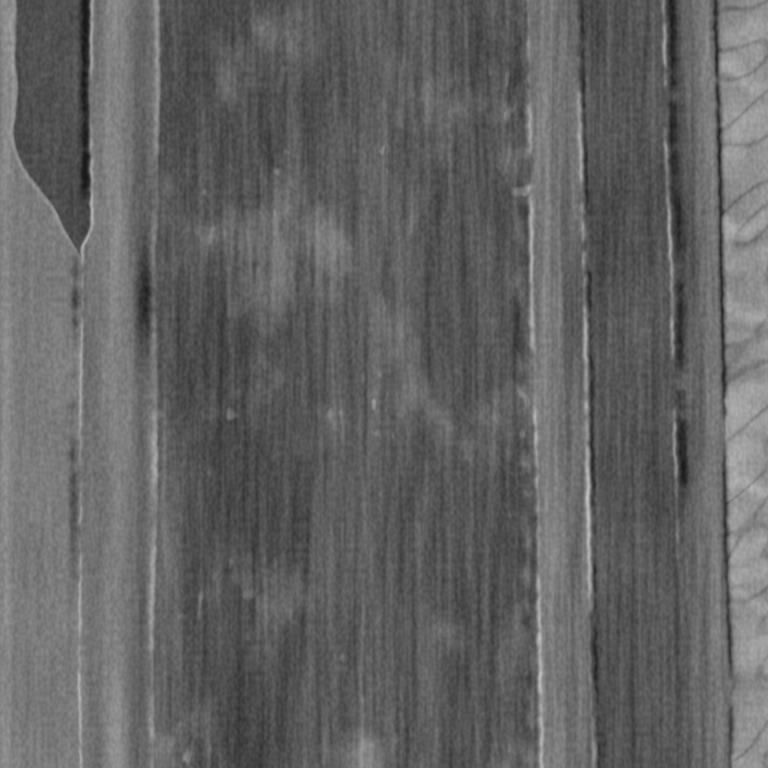
Reproduce this texture procedurally as a three.js fragment shader.

```glsl
// Weathered grey planks with raised battens, cracks and worn paint.
// Leaning, wobbling edges split the canvas into boards; stretched gradient
// noise adds fibres, blotches and chips, and thin profiles draw the seams.

varying vec2 vUv;

const float SOFT = 0.0022;          // edge smoothing
const float EDGE_WOBBLE = 0.005;    // slow drift of the seams
const float EDGE_RAG = 0.0018;      // fine splintering of the seams
const float FIBRE = 0.085;          // vertical grain contrast
const float SPECKLE = 0.06;         // fine surface contrast
const float BLOTCH = 0.13;          // broad worn areas
const float CHIP = 0.17;            // bright flaked spots

const float PALE_BOARD = 0.475;
const float DARK_STAIN = 0.305;
const float LEFT_BATTEN = 0.445;
const float MAIN_PLANK = 0.325;
const float MID_BATTEN = 0.42;
const float SIDE_PLANK = 0.325;
const float RIGHT_BATTEN = 0.385;
const float WRINKLED_STRIP = 0.59;

vec2 gradientAt(vec2 cell) {
  float angle = 6.2832 * fract(sin(dot(cell, vec2(127.1, 311.7))) * 43758.5);
  return vec2(cos(angle), sin(angle));
}

// Gradient noise, roughly -0.7 to 0.7
float noise(vec2 p) {
  vec2 i = floor(p), f = fract(p);
  vec2 u = f * f * f * (f * (f * 6.0 - 15.0) + 10.0);
  vec2 e = vec2(1.0, 0.0);
  float low = mix(dot(gradientAt(i), f), dot(gradientAt(i + e), f - e), u.x);
  float high = mix(dot(gradientAt(i + e.yx), f - e.yx),
                   dot(gradientAt(i + 1.0), f - 1.0), u.x);
  return mix(low, high, u.y);
}

float fbm(vec2 p) {
  float sum = 0.0, amp = 1.0;
  for (int k = 0; k < 4; k++) {
    sum += amp * noise(p);
    p = p * 2.03 + 17.3;
    amp *= 0.55;
  }
  return sum;
}

// Seam position at depth t below the top
float seam(float start, float lean, float t) {
  return start + lean * t + EDGE_WOBBLE * noise(vec2(t * 4.0, start * 57.0))
       + EDGE_RAG * noise(vec2(t * 70.0, start * 91.0));
}

float past(float edge, float x) { return smoothstep(edge - SOFT, edge + SOFT, x); }

float bump(float d, float width) { return exp(-d * d / (width * width)); }

// Broken strength along a seam
float worn(float t, float seed) {
  return smoothstep(-0.45, 0.3, noise(vec2(t * 11.0, seed)) + 0.5 * noise(vec2(t * 60.0, seed)));
}

void main() {
  float x = vUv.x, t = 1.0 - vUv.y;
  vec2 p = vec2(x, t);

  // Seams from left to right
  float crack = seam(0.112, -0.002, t) - 0.014 * smoothstep(0.29, 0.33, t);
  float battenEnd = seam(0.207, -0.006, t);
  float midStart = seam(0.687, 0.017, t);
  float midEnd = seam(0.751, 0.024, t);
  float split = seam(0.863, 0.026, t);
  float stripStart = seam(0.933, 0.019, t);
  float stainEdge = 0.02 + 0.09 * smoothstep(0.17, 0.365, t) + 0.008 * noise(p * 22.0);

  // Shared textures
  float fibre = noise(vec2(x * 105.0, t * 5.0)) + 0.7 * noise(vec2(x * 190.0 + 9.0, t * 13.0));
  float speckle = noise(p * vec2(210.0, 150.0)) + 0.6 * noise(p * vec2(110.0, 75.0) + 31.0);
  float blotch = fbm(p * vec2(8.0, 5.5) + 3.7);
  float streak = fbm(p * vec2(26.0, 2.2) + 11.0);

  // Pale board with its tapering stain
  float tone = PALE_BOARD + 0.07 * bump(x - 0.008, 0.008) + 0.04 * blotch;
  float stain = past(stainEdge, x);
  tone += 0.08 * bump(x - stainEdge + 0.004, 0.003) * (1.0 - smoothstep(0.3, 0.36, t));
  tone = mix(tone, DARK_STAIN + 0.05 * blotch, stain * (1.0 - smoothstep(0.33, 0.36, t)));

  // Left batten: rounded ridge and knot smudge
  float batten = LEFT_BATTEN + 0.09 * bump(x - 0.148, 0.016) - 0.05 * bump(x - 0.182, 0.013)
               + 0.08 * streak - 0.24 * bump(x - 0.19, 0.011) * bump(t - 0.39, 0.062);
  tone = mix(tone, batten, past(crack + 0.006, x));

  // Main plank: worn blotches, dark streaks and chips
  float plank = MAIN_PLANK + BLOTCH * smoothstep(0.0, 0.7, blotch) + 0.065 * streak
              + 0.035 * bump(x - 0.48, 0.08) - 0.035 * bump(x - 0.32, 0.06)
              + 0.05 * bump(x - 0.225, 0.02) * smoothstep(0.4, 0.7, t);
  float flakes = smoothstep(0.28, 0.6, noise(p * vec2(75.0, 38.0)) + 0.4 * blotch);
  plank += CHIP * flakes * smoothstep(-0.05, 0.5, fbm(p * vec2(9.0, 4.0) + 40.0));
  plank += 0.1 * bump(x - midStart + 0.015, 0.008) * (0.4 + 2.0 * noise(p * vec2(60.0, 34.0)));
  tone = mix(tone, plank, past(battenEnd, x));

  // Middle batten, side plank and right batten
  float across = (x - midStart) / (midEnd - midStart);
  tone = mix(tone, MID_BATTEN + 0.07 * streak + 0.05 * bump(across - 0.3, 0.25)
             - 0.08 * bump(across - 0.8, 0.2) * bump(t - 0.4, 0.12), past(midStart, x));
  tone = mix(tone, SIDE_PLANK + 0.045 * blotch + 0.03 * streak, past(midEnd, x));
  tone = mix(tone, RIGHT_BATTEN + 0.09 * bump(x - stripStart + 0.016, 0.011) + 0.05 * streak,
             past(split + 0.01, x));

  // Wrinkled strip with horizontal folds
  float fold = noise(vec2(x * 9.0, t * 24.0 + 1.5 * noise(p * 14.0)));
  float crease = bump(noise(vec2(x * 11.0 + 5.0, t * 17.0 + x * 12.0)), 0.06);
  tone = mix(tone, WRINKLED_STRIP + 0.17 * fold - 0.09 * crease, past(stripStart, x));

  // Surface grain, weaker on the strip
  float grain = 1.0 - 0.65 * past(stripStart, x);
  tone += grain * FIBRE * fibre * mix(0.45, 1.0, past(battenEnd, x)) + SPECKLE * speckle;

  // Dark cracks
  tone -= 0.22 * bump(x - crack, 0.006) * (1.0 - smoothstep(0.6, 0.85, t)) * worn(t, 2.3);
  tone -= 0.16 * bump(x - midEnd - 0.006, 0.003) * worn(t, 5.1);
  tone -= 0.21 * bump(x - split - 0.011, 0.007) * (1.0 - smoothstep(0.62, 0.75, t)) * worn(t, 7.7);
  tone -= 0.25 * bump(x - stripStart, 0.0038) * worn(t, 9.4);

  // Bright worn edges
  tone += 0.2 * bump(x - crack - 0.009, 0.0025) * worn(t, 12.6);
  tone += 0.15 * bump(x - battenEnd + 0.004, 0.004) * worn(t, 14.2);
  tone += 0.27 * bump(x - midStart, 0.0035) * worn(t, 16.8);
  tone += 0.27 * bump(x - midEnd, 0.0035) * worn(t, 18.5);
  tone += 0.27 * bump(x - split, 0.003) * (1.0 - smoothstep(0.6, 0.82, t)) * worn(t, 20.9);

  gl_FragColor = vec4(vec3(clamp(tone, 0.1, 0.8)), 1.0);
}
```
